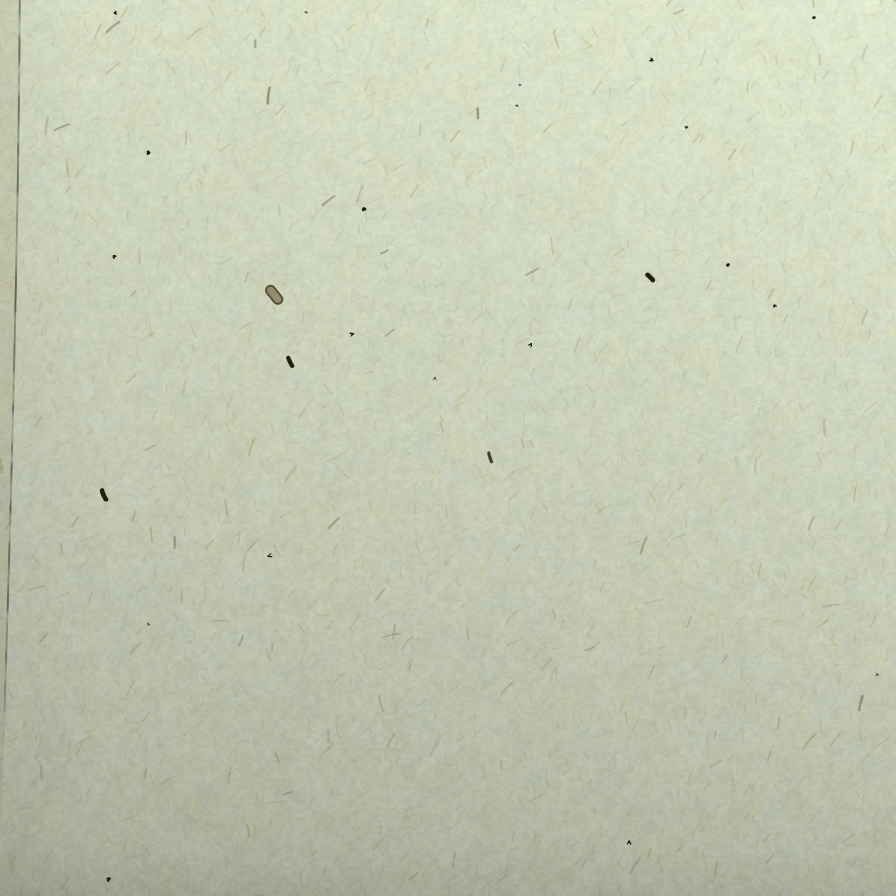
Write a Shadertoy shader that draws this texture.

```glsl
vec3 hash3(vec2 p) {
    vec3 q = fract(p.xyx * vec3(0.1031, 0.1030, 0.0973));
    q += dot(q, q.yxz + 33.33);
    return fract((q.xxy + q.yzz) * q.zyx);
}

vec3 softNoise(vec2 p) {
    vec2 cell = floor(p), f = fract(p);
    f = f * f * (3.0 - 2.0 * f);
    vec3 low = mix(hash3(cell), hash3(cell + vec2(1, 0)), f.x);
    vec3 high = mix(hash3(cell + vec2(0, 1)), hash3(cell + vec2(1, 1)), f.x);
    return mix(low, high, f.y) - 0.5;
}

float segment(vec2 p, vec2 halfSpan) {
    float along = clamp(dot(p, halfSpan) / dot(halfSpan, halfSpan), -1.0, 1.0);
    return length(p - along * halfSpan);
}

// Strokes scattered one per cell; size holds half length and half width
float strokes(vec2 uv, float cells, float density, vec2 size, float lean, float spread, float seed) {
    float edge = max(0.0009, 0.75 / iResolution.y);
    float cover = 0.0;
    for (int j = -1; j <= 1; j++)
    for (int i = -1; i <= 1; i++) {
        vec2 cell = floor(uv * cells) + vec2(i, j);
        vec3 place = hash3(cell + seed);
        vec3 look = hash3(cell + seed + 71.0);
        float angle = lean + spread * (look.x + look.y - 1.0);
        vec2 p = uv - (cell + place.xy) / cells;
        vec2 dir = vec2(cos(angle), sin(angle));
        // A slight bend keeps the fibres from looking ruled
        float along = dot(p, dir) / size.x;
        p += vec2(-dir.y, dir.x) * size.y * (look.z - 0.5) * min(along * along, 4.0);
        float d = segment(p, dir * size.x * (0.45 + 0.75 * look.z));
        float ink = 1.0 - smoothstep(-edge, edge, d - size.y * (0.6 + 0.6 * look.y));
        cover = max(cover, ink * step(place.z, density) * (0.45 + 0.55 * look.y));
    }
    return cover;
}

void mainImage(out vec4 fragColor, in vec2 fragCoord) {
    vec2 uv = fragCoord / iResolution.xy;
    float edge = max(0.0009, 0.75 / iResolution.y);

    // Light falling off towards the lower left
    float light = 0.06 + 0.96 * pow(uv.y, 0.62) + 0.22 * (uv.x - 0.5);
    light -= 0.10 * smoothstep(0.12, 0.0, uv.x);
    light -= 0.07 * smoothstep(0.06, 0.0, uv.y);
    vec3 paper = mix(vec3(0.64, 0.65, 0.58), vec3(0.85, 0.88, 0.78), min(light, 1.12));

    // Pulp grain and warm or cool mottling
    vec3 grain = softNoise(uv * 300.0);
    vec3 pulp = softNoise(uv * vec2(130.0, 105.0) + 17.0);
    vec3 cloud = softNoise(uv * 38.0 + 5.0);
    paper += 0.040 * grain.x + 0.026 * pulp.x + 0.014 * cloud.x;
    paper += vec3(0.3, 0.0, -0.9) * (0.030 * pulp.y + 0.022 * cloud.y + 0.014 * grain.y);

    // Pale tan fibres, mostly leaning to the right
    float fine = strokes(uv, 55.0, 0.55, vec2(0.0055, 0.0008), 0.95, 1.5, 3.0);
    float pale = strokes(uv, 24.0, 0.40, vec2(0.0085, 0.0010), 0.90, 1.1, 29.0);
    float brown = strokes(uv, 10.0, 0.22, vec2(0.0080, 0.0012), 0.85, 1.2, 53.0);
    paper = mix(paper, paper * vec3(0.91, 0.87, 0.78), 0.55 * fine);
    paper = mix(paper, paper * vec3(0.88, 0.83, 0.73), 0.75 * pale);
    paper = mix(paper, vec3(0.43, 0.39, 0.27), 0.60 * brown);

    // Dark specks and splinters
    float speck = strokes(uv, 9.0, 0.26, vec2(0.0007, 0.0015), 0.8, 3.0, 91.0);
    float splinter = strokes(uv, 5.0, 0.20, vec2(0.0055, 0.0021), 1.7, 0.8, 137.0);
    paper = mix(paper, vec3(0.10, 0.10, 0.07), min(1.0, 1.3 * speck));
    paper = mix(paper, vec3(0.13, 0.12, 0.07), min(1.0, 1.25 * splinter));

    // One brown husk with a dark rim
    float husk = segment(uv - vec2(0.306, 0.671), vec2(0.004, -0.005)) - 0.0062;
    float rim = 1.0 - smoothstep(0.0, 0.0022, abs(husk + 0.001));
    vec3 huskColor = mix(vec3(0.56, 0.52, 0.40), vec3(0.24, 0.21, 0.14), rim);
    paper = mix(paper, huskColor, 0.9 * (1.0 - smoothstep(-edge, edge, husk)));

    // Faint crease beside the left border
    float crease = uv.x - 0.022 + 0.024 * pow(1.0 - uv.y, 1.5);
    paper *= 1.0 - vec3(0.04, 0.05, 0.07) * smoothstep(edge, -edge, crease);
    float wear = 0.55 + 0.7 * softNoise(vec2(uv.y * 90.0, 2.0)).x;
    float crack = 1.0 - smoothstep(0.0004, 0.0004 + 1.5 * edge, abs(crease));
    paper = mix(paper, vec3(0.32, 0.34, 0.29), crack * wear * smoothstep(0.12, 0.3, uv.y));

    fragColor = vec4(clamp(paper, 0.0, 1.0), 1.0);
}
```
